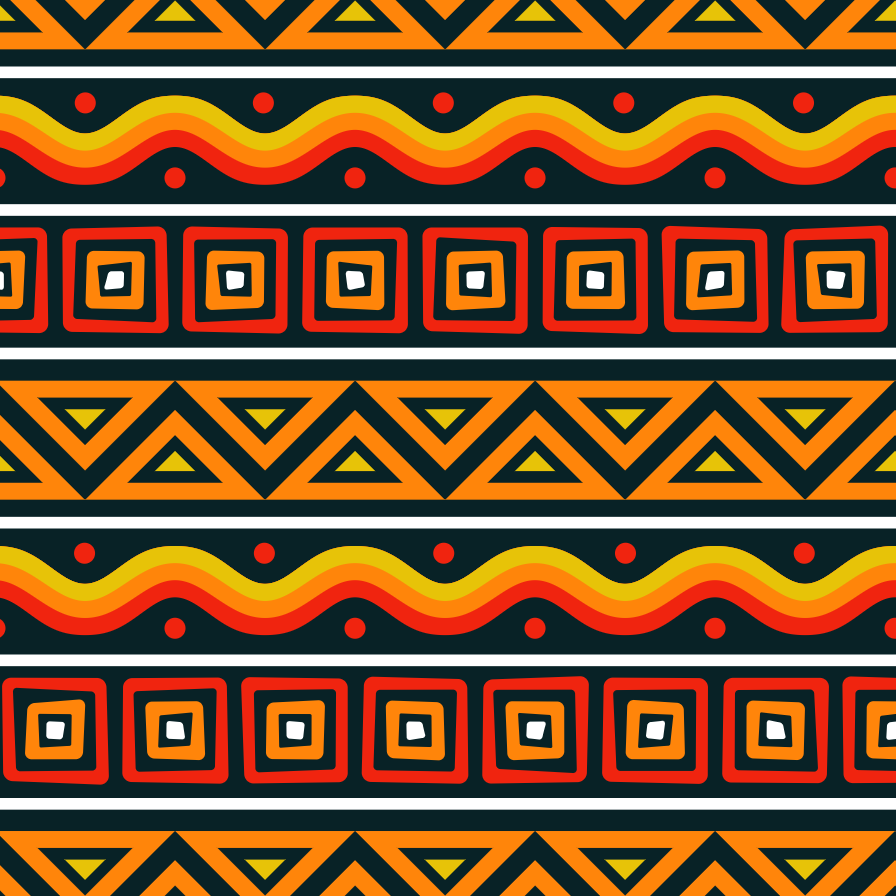
Give the GLSL for this pattern, as a WebGL 2 fragment shader.

```glsl
#version 300 es
precision highp float;

uniform vec2 u_resolution;
out vec4 fragColor;

const vec3 DARK = vec3(0.03, 0.135, 0.15);
const vec3 ORANGE = vec3(1.0, 0.52, 0.04);
const vec3 RED = vec3(0.94, 0.14, 0.06);
const vec3 YELLOW = vec3(0.905, 0.765, 0.03);
const vec3 WHITE = vec3(1.0);

const float GRID = 768.0;     // design units along the canvas height
const float PERIOD = 154.3;   // width of one wave or zigzag
const float SQUARE = 102.9;   // width of one square cell
const float BAND = 386.0;     // height of the three-strip band

vec2 hash2(vec2 p) {
    vec3 q = fract(p.xyx * vec3(0.1031, 0.1030, 0.0973));
    q += dot(q, q.yzx + 33.33);
    return fract((q.xx + q.yz) * q.zy);
}

// Signed offset from the centre of the nearest repeat
float cell(float x, float period) {
    return x - period * round(x / period);
}

void paint(inout vec3 color, vec3 ink, float dist) {
    float pixel = GRID / u_resolution.y;
    color = mix(color, ink, clamp(0.5 - dist / pixel, 0.0, 1.0));
}

// Rounded square whose sides lean a little by seed
float wonkySquare(vec2 p, float halfSize, float radius, vec2 seed) {
    vec2 lean = (hash2(seed) - 0.5) * 2.4 / halfSize;
    vec2 taper = (hash2(seed + 17.3) - 0.5) * 2.0 / (halfSize * halfSize);
    p += lean * p.yx + taper * p.x * p.y;
    vec2 q = abs(p) - halfSize + radius;
    return length(max(q, 0.0)) + min(max(q.x, q.y), 0.0) - radius;
}

// Right-angled triangle with its base at one height and its point at another
float triangle(vec2 p, float base, float tip) {
    return max(base - p.y, (abs(p.x) + p.y - tip) * 0.7071);
}

void drawWave(inout vec3 color, float x, float y, float row) {
    float angle = 6.28318 * (x - 150.0) / PERIOD;
    float slope = 0.66 * sin(angle);
    float d = (y - 58.2 + 16.2 * cos(angle)) / sqrt(1.0 + slope * slope);
    float ribbon = abs(d) - 22.0;
    paint(color, RED, ribbon);
    paint(color, ORANGE, max(ribbon, d - 7.3));
    paint(color, YELLOW, max(ribbon, d + 7.3));

    // Dots in the hollows, the upper ones slightly uneven
    float id = round((x - 72.9) / PERIOD);
    float jitter = (hash2(vec2(id, row) + 5.0).x - 0.5) * 3.5;
    paint(color, RED, length(vec2(cell(x - 72.9, PERIOD) - jitter, y - 26.2)) - 9.0);
    paint(color, RED, length(vec2(cell(x - 150.0, PERIOD), y - 90.5)) - 9.0);
}

void drawSquares(inout vec3 color, float x, float y, float row) {
    x -= 304.5 - 0.5 * SQUARE * row;
    vec2 p = vec2(cell(x, SQUARE), y - 178.0);
    vec2 seed = vec2(round(x / SQUARE) + 20.0, row * 7.0 + 9.0);
    paint(color, RED, wonkySquare(p, 45.0, 8.0, seed));
    paint(color, DARK, wonkySquare(p, 34.8, 3.5, seed + 31.0));
    paint(color, ORANGE, wonkySquare(p, 24.8, 6.0, seed + 52.0));
    paint(color, DARK, wonkySquare(p, 14.0, 1.5, seed + 73.0));
    paint(color, WHITE, wonkySquare(p, 7.5, 2.8, seed + 94.0));
}

void drawZigzag(inout vec3 color, float x, float y) {
    // Hanging triangles first, then standing ones half a period along
    for (int i = 0; i < 2; i++) {
        float side = 1.0 - 2.0 * float(i);
        float across = cell(x - 72.9 - 0.5 * PERIOD * float(i), PERIOD);
        vec2 p = vec2(across, 51.0 + side * (y - 315.3));
        paint(color, ORANGE, triangle(p, 0.0, 77.0));
        paint(color, DARK, triangle(p, 14.5, 55.3));
        paint(color, YELLOW, triangle(p, 24.5, 41.9));
    }
}

void main() {
    vec2 p = gl_FragCoord.xy / u_resolution.y * GRID;
    float down = GRID - p.y - 62.0;
    float row = floor(down / BAND);
    float y = down - row * BAND;

    vec3 color = DARK;
    if (y < 118.0) drawWave(color, p.x, y, row);
    else if (y < 241.0) drawSquares(color, p.x, y, row);
    else drawZigzag(color, p.x, y);

    // White rules between the strips
    float rule = min(abs(cell(y, BAND)), min(abs(y - 118.0), abs(y - 241.0)));
    paint(color, WHITE, rule - 5.0);

    fragColor = vec4(color, 1.0);
}
```
